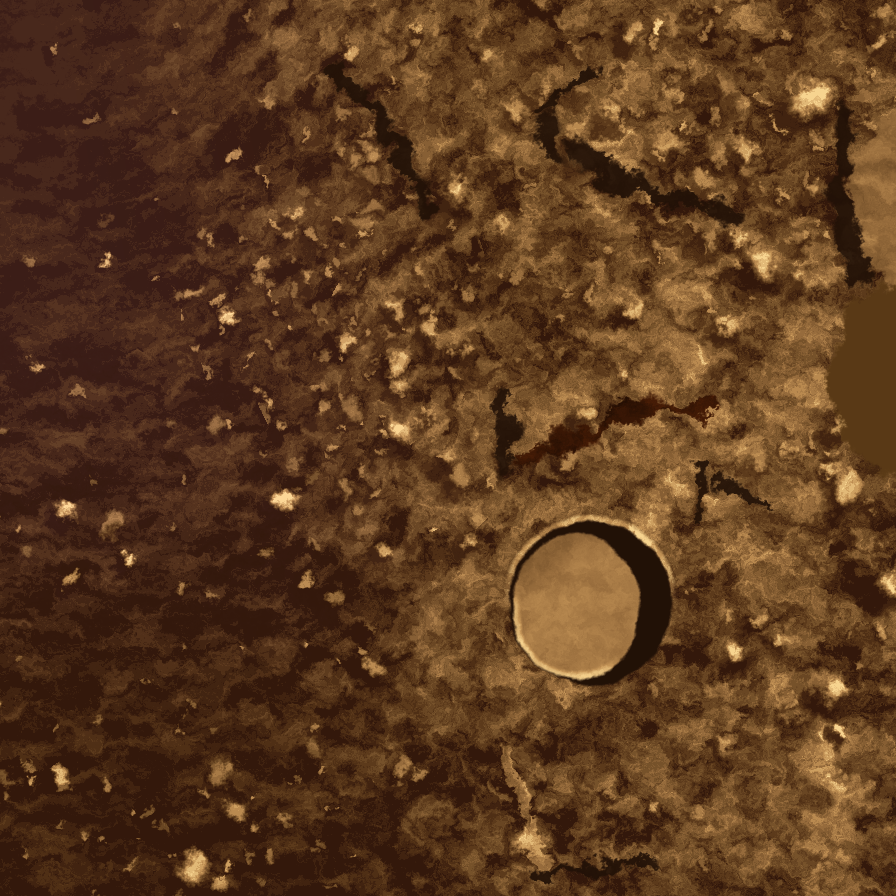
This texture is drawn by a Shadertoy shader. Its source:

```glsl
// Weathered brown rock wall with bright grit, dark cracks and a round inset disc.
const vec2 HOLE_CENTER = vec2(0.659, 0.327);
const float HOLE_RADIUS = 0.091;
const vec2 DISC_CENTER = vec2(0.643, 0.323);
const vec2 DISC_RADII = vec2(0.071, 0.081);
const float GRAIN = 1.45;
const float PATCHES = 0.3;
const float TONE_STEPS = 12.0;
const vec3 CRACK_COLOR = vec3(0.13, 0.065, 0.025);
const vec3 RUST_COLOR = vec3(0.3, 0.12, 0.025);
const vec3 HOLLOW_COLOR = vec3(0.35, 0.225, 0.085);
const vec3 PLUM_TINT = vec3(0.03, 0.018, 0.045);
const vec3 PALETTE[6] = vec3[6](
    vec3(0.2, 0.095, 0.045), vec3(0.33, 0.20, 0.09), vec3(0.45, 0.31, 0.16),
    vec3(0.60, 0.43, 0.24), vec3(0.77, 0.58, 0.34), vec3(0.97, 0.83, 0.56));
// Crack segments: start, end
const vec4 CRACKS[10] = vec4[10](
    vec4(0.378, 0.915, 0.445, 0.84), vec4(0.445, 0.84, 0.475, 0.766),
    vec4(0.945, 0.87, 0.935, 0.78), vec4(0.935, 0.78, 0.957, 0.69),
    vec4(0.675, 0.80, 0.82, 0.76), vec4(0.565, 0.55, 0.56, 0.48),
    vec4(0.778, 0.42, 0.79, 0.48), vec4(0.807, 0.463, 0.862, 0.434),
    vec4(0.60, 0.875, 0.66, 0.92), vec4(0.59, 0.02, 0.73, 0.038));
// Large stones: centre, radius
const vec3 STONES[10] = vec3[10](
    vec3(0.505, 0.79, 0.022), vec3(0.447, 0.594, 0.015), vec3(0.449, 0.52, 0.02),
    vec3(0.318, 0.443, 0.018), vec3(0.905, 0.888, 0.024), vec3(0.853, 0.71, 0.022),
    vec3(0.945, 0.458, 0.02), vec3(0.992, 0.348, 0.02), vec3(0.931, 0.232, 0.02),
    vec3(0.215, 0.03, 0.02));

float hash(vec2 p) { return fract(sin(dot(p, vec2(127.1, 311.7))) * 43758.5453); }

float noise(vec2 p) {
    vec2 i = floor(p), f = fract(p);
    f = f * f * (3.0 - 2.0 * f);
    return mix(mix(hash(i), hash(i + vec2(1, 0)), f.x),
               mix(hash(i + vec2(0, 1)), hash(i + vec2(1, 1)), f.x), f.y);
}

float fbm(vec2 p) {
    float sum = 0.0, amp = 0.36;
    for (int i = 0; i < 5; i++) {
        sum += amp * noise(p);
        p = mat2(1.6, 1.2, -1.2, 1.6) * p + 7.3;
        amp *= 0.7;
    }
    return sum;
}

float spot(vec2 p, float x, float y, float rx, float ry) {
    vec2 d = (p - vec2(x, y)) / vec2(rx, ry);
    return exp(-dot(d, d));
}

// Ragged line of uneven width
float stroke(vec2 p, vec4 s, float width) {
    vec2 d = s.zw - s.xy;
    float h = clamp(dot(p - s.xy, d) / dot(d, d), 0.0, 1.0);
    width *= 0.25 + 1.5 * noise(p * 50.0);
    return 1.0 - smoothstep(width * 0.6, width + 0.002, length(p - s.xy - d * h));
}

// Lit chip in x, cast shadow in y
vec2 chip(vec2 d, float r) {
    return 1.0 - smoothstep(vec2(0.3, 0.6) * r, vec2(1.05, 1.7) * r,
                            vec2(length(d), length(d + vec2(0.5, 0.8) * r)));
}

// Jittered chips, one per chosen cell
vec2 grit(vec2 g, float density) {
    vec2 result = vec2(0);
    for (int k = 0; k < 9; k++) {
        vec2 c = floor(g) + vec2(k % 3, k / 3) - 1.0;
        vec2 center = c + vec2(hash(c + 11.3), hash(c + 29.1));
        float glow = step(hash(c + 3.7), density) * mix(0.45, 1.0, hash(c + 61.3));
        result = max(result, glow * chip(g - center, mix(0.18, 0.42, hash(c + 47.9))));
    }
    return result;
}

vec3 ramp(float t) {
    vec3 c = PALETTE[0];
    for (int i = 1; i < 6; i++) c = mix(c, PALETTE[i], clamp(t * 5.0 - float(i - 1), 0.0, 1.0));
    return c;
}

void mainImage(out vec4 fragColor, in vec2 fragCoord) {
    vec2 p = fragCoord / iResolution.xy;
    vec2 wobble = vec2(fbm(p * 38.0), fbm(p * 38.0 + 40.0)) - 0.5;
    vec2 w = p + 0.04 * wobble;
    // Broad light and sideways grain
    float open = smoothstep(0.02, 0.54, p.x - 0.2 * (1.0 - p.y));
    float grain = fbm(p * mix(vec2(24, 60), vec2(36, 48), open) + 2.0 * wobble) - 0.5;
    float tone = mix(0.05, 0.31, open) + 0.22 * spot(p, 0.71, 0.61, 0.12, 0.1)
        + 0.18 * spot(p, 0.52, 0.31, 0.08, 0.09) + 0.14 * spot(p, 0.71, 0.9, 0.1, 0.07)
        + 0.1 * spot(p, 0.88, 0.15, 0.2, 0.1) + 0.12 * spot(p, 0.85, 0.47, 0.09, 0.1)
        - 0.1 * spot(p, 0.34, 0.33, 0.08, 0.07) - 0.1 * spot(p, 0.47, 0.08, 0.12, 0.1);
    tone += PATCHES * open * (noise(p * 13.0) - 0.5);
    tone += GRAIN * grain * mix(0.5, 1.0, open) * (1.0 - 0.8 * spot(p, 0.0, 0.95, 0.16, 0.24));
    // Scattered grit and large stones
    float density = 0.06 + 0.5 * spot(p, 0.41, 0.64, 0.15, 0.2)
        + 0.4 * spot(p, 0.83, 0.83, 0.18, 0.17) + 0.2 * spot(p, 0.2, 0.07, 0.16, 0.1);
    vec2 chips = max(grit(w * 27.0, density), 0.8 * grit(w * 46.0 + 17.0, density));
    for (int i = 0; i < 10; i++) chips = max(chips, chip(w - STONES[i].xy, STONES[i].z));
    tone = mix(mix(tone, -0.05, 0.75 * chips.y), 1.0 + 0.7 * grain, 0.9 * chips.x);
    // Pale ridges, then flattened tone steps
    float ridge = max(stroke(w, vec4(0.565, 0.155, 0.6, 0.04), 0.011),
                      0.5 * stroke(w, vec4(0.81, 0.49, 0.93, 0.565), 0.01));
    tone = mix(tone, 0.83 + grain, 0.8 * ridge) * TONE_STEPS;
    tone = (floor(tone) + smoothstep(0.3, 0.7, fract(tone))) / TONE_STEPS;
    vec3 color = ramp(tone) + PLUM_TINT * (1.0 - open) * smoothstep(0.2, 0.6, p.y + 0.5 * grain);
    // Smooth hollow and pale slab at the right edge
    float hollow = length((w - vec2(1.0, 0.575)) / vec2(0.078, 0.115));
    float slab = length((w - vec2(1.01, 0.775)) / vec2(0.07, 0.1));
    color = mix(color, HOLLOW_COLOR, 1.0 - smoothstep(0.9, 1.0, hollow));
    color = mix(color, ramp(0.54 + 0.5 * grain), 1.0 - smoothstep(0.9, 1.0, slab));
    // Dark cracks and pits
    float crack = max(stroke(w, vec4(0.61, 0.86, 0.616, 0.825), 0.015),
                      stroke(w, vec4(0.655, 0.83, 0.675, 0.815), 0.018));
    for (int i = 0; i < 10; i++) crack = max(crack, stroke(w, CRACKS[i], i < 6 ? 0.011 : 0.005));
    color = mix(color, CRACK_COLOR, 0.93 * crack);
    // Rust-red seams
    float rust = stroke(w, vec4(0.58, 0.49, 0.66, 0.512), 0.014);
    rust = max(rust, stroke(w, vec4(0.66, 0.512, 0.7, 0.545), 0.011));
    rust = max(rust, stroke(w, vec4(0.7, 0.545, 0.79, 0.545), 0.009));
    color = mix(color, RUST_COLOR * (0.75 + grain), rust);
    // Round hole, lit lip and inset disc
    vec2 e = p + 0.009 * wobble - HOLE_CENTER;
    vec2 d = (e + HOLE_CENTER - DISC_CENTER) / DISC_RADII;
    float hole = length(e) - HOLE_RADIUS, disc = (length(d) - 1.0) * DISC_RADII.x;
    float lip = smoothstep(-0.1, 0.6, e.y / HOLE_RADIUS);
    lip *= 1.0 - smoothstep(0.001, 0.006, abs(hole - 0.003));
    color = mix(color, ramp(0.85 + grain), lip);
    color = mix(color, CRACK_COLOR, 1.0 - smoothstep(-0.002, 0.002, hole));
    float face = 0.66 + 0.3 * grain - 0.16 * smoothstep(0.4, 1.0, dot(d, vec2(-0.55, 0.83)));
    face += 0.3 * smoothstep(0.1, 0.7, dot(d, vec2(-0.5, -0.86))) * smoothstep(-0.009, -0.003, disc);
    color = mix(color, ramp(face), 1.0 - smoothstep(-0.002, 0.002, disc));
    fragColor = vec4(color, 1.0);
}
```
